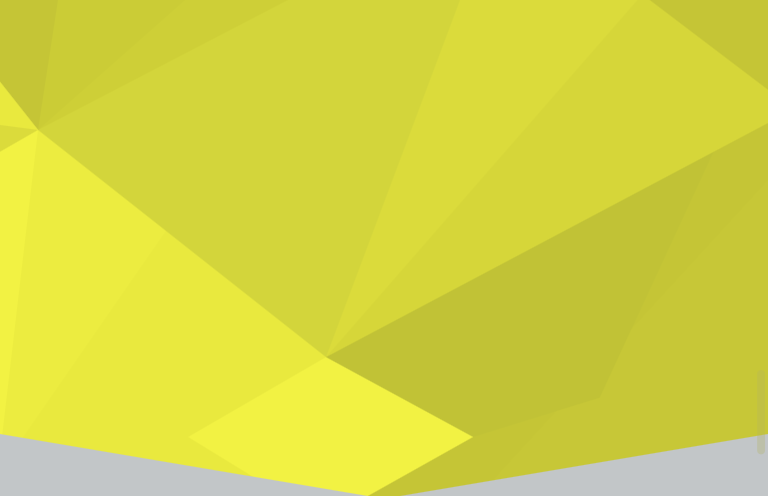
Write a Shadertoy shader that draws this background.

```glsl
const vec3 OLIVE = vec3(0.828, 0.836, 0.230);
const vec3 OLIVE_DIM = vec3(0.808, 0.812, 0.215);
const vec3 OLIVE_DEEP = vec3(0.795, 0.800, 0.212);
const vec3 LIME = vec3(0.858, 0.858, 0.232);
const vec3 LIME_DIM = vec3(0.840, 0.840, 0.222);
const vec3 MOSS = vec3(0.755, 0.762, 0.212);
const vec3 MOSS_LIT = vec3(0.772, 0.772, 0.210);
const vec3 MOSS_EDGE = vec3(0.780, 0.780, 0.214);
const vec3 YELLOW = vec3(0.912, 0.912, 0.245);
const vec3 YELLOW_LIT = vec3(0.925, 0.925, 0.250);
const vec3 LEMON = vec3(0.950, 0.950, 0.262);
const vec3 GREY = vec3(0.760, 0.775, 0.785);

// Smooth coverage of the half plane to the left of the ray a -> b
float leftOf(vec2 p, vec2 a, vec2 b) {
    vec2 along = b - a;
    vec2 offset = p - a;
    float d = along.x * offset.y - along.y * offset.x;
    return clamp(d / fwidth(d) + 0.5, 0.0, 1.0);
}

// Region to the left of both rays
float wedge(vec2 p, vec2 a, vec2 b, vec2 c, vec2 d) {
    return leftOf(p, a, b) * leftOf(p, c, d);
}

// Signed distance to a vertical capsule
float capsule(vec2 p, vec2 centre, float halfLength, float radius) {
    vec2 q = p - centre;
    q.y -= clamp(q.y, -halfLength, halfLength);
    return length(q) - radius;
}

// Facets fanning out above the two hubs
vec3 upperFacets(vec2 p, vec2 hubLeft, vec2 hubLow) {
    vec3 colour = mix(OLIVE, LIME, leftOf(p, vec2(0.599, 1.0), hubLow));
    colour = mix(colour, LIME_DIM, leftOf(p, vec2(0.830, 1.0), hubLow));
    colour = mix(colour, MOSS_LIT, leftOf(p, vec2(0.846, 1.0), vec2(1.0, 0.819)));
    colour = mix(colour, OLIVE_DIM, leftOf(p, hubLeft, vec2(0.375, 1.0)));
    colour = mix(colour, OLIVE_DEEP, leftOf(p, hubLeft, vec2(0.241, 1.0)));
    return mix(colour, MOSS_LIT, leftOf(p, hubLeft, vec2(0.0755, 1.0)));
}

// Bright facets of the lower left side
vec3 yellowFacets(vec2 p, vec2 hubLeft) {
    vec3 colour = mix(YELLOW, YELLOW_LIT, leftOf(p, vec2(0.033, 0.125), vec2(0.215, 0.532)));
    return mix(colour, LEMON, leftOf(p, vec2(0.003, 0.125), hubLeft));
}

// Shaded facets of the lower right side
vec3 mossFacets(vec2 p) {
    vec2 bend = vec2(0.781, 0.198);
    float lit = max(leftOf(p, vec2(0.924, 0.677), bend),
                    leftOf(p, bend, vec2(0.616, 0.119)));
    vec3 colour = mix(MOSS, MOSS_LIT, lit);
    return mix(colour, MOSS_EDGE, lit * leftOf(p, vec2(1.0, 0.637), vec2(0.833, 0.355)));
}

void mainImage(out vec4 fragColor, in vec2 fragCoord) {
    vec2 p = fragCoord / iResolution.xy;
    vec2 hubLeft = vec2(0.0495, 0.738);
    vec2 hubLow = vec2(0.4245, 0.280);
    vec2 gemLeft = vec2(0.245, 0.119);
    vec2 gemRight = vec2(0.616, 0.119);
    vec2 gemBase = vec2(0.479, 0.0);

    vec3 colour = upperFacets(p, hubLeft, hubLow);
    colour = mix(colour, yellowFacets(p, hubLeft), leftOf(p, hubLow, hubLeft));

    // Small slivers on the left border
    vec2 sliverTop = vec2(0.0, 0.835);
    vec2 sliverMiddle = vec2(0.0, 0.748);
    vec2 sliverBase = vec2(0.0, 0.694);
    colour = mix(colour, LIME, wedge(p, hubLeft, sliverTop, sliverBase, hubLeft));
    colour = mix(colour, YELLOW, wedge(p, hubLeft, sliverTop, sliverMiddle, hubLeft));

    // Shaded side and bright gem
    float shade = wedge(p, vec2(1.0, 0.752), hubLow, hubLow, gemBase);
    colour = mix(colour, mossFacets(p), shade);
    float gem = wedge(p, gemRight, hubLow, hubLow, gemLeft)
              * wedge(p, gemLeft, vec2(0.326, 0.042), gemBase, gemRight);
    colour = mix(colour, LEMON, gem);

    // Grey ground
    float ground = max(leftOf(p, gemBase, vec2(0.0, 0.125)),
                       leftOf(p, vec2(1.0, 0.125), vec2(0.521, 0.0)));
    colour = mix(colour, GREY, ground);

    // Faint bar on the right border
    float aspect = iResolution.x / iResolution.y;
    float bar = capsule(p * vec2(aspect, 1.0), vec2(0.991 * aspect, 0.169), 0.077, 0.008);
    float barMask = clamp(0.5 - bar * iResolution.y, 0.0, 1.0);
    colour = mix(colour, vec3(0.70, 0.70, 0.38), 0.3 * barMask);

    fragColor = vec4(colour, 1.0);
}
```
